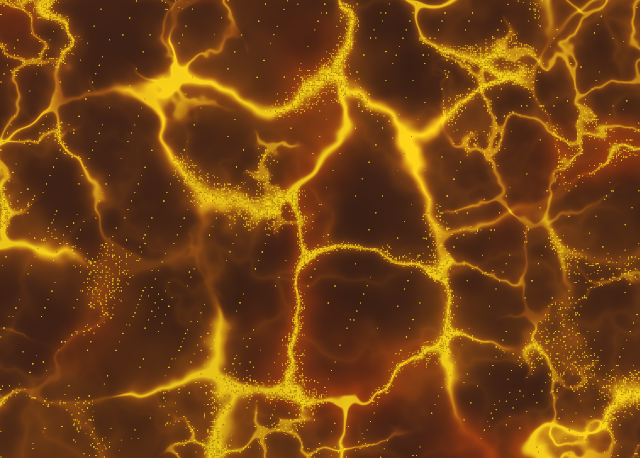
Give the GLSL for this texture, as a Shadertoy shader.

```glsl
float hash(vec2 p) {
    return fract(sin(dot(p, vec2(127.1, 311.7))) * 43758.5453);
}

vec2 hash2(vec2 p) {
    return vec2(hash(p), hash(p + 37.3));
}

float noise(vec2 p) {
    vec2 i = floor(p), f = fract(p);
    f = f * f * (3.0 - 2.0 * f);
    return mix(mix(hash(i), hash(i + vec2(1, 0)), f.x),
               mix(hash(i + vec2(0, 1)), hash(i + vec2(1, 1)), f.x), f.y);
}

float fbm(vec2 p) {
    float sum = 0.0, amp = 0.53;
    for (int i = 0; i < 4; i++) {
        sum += amp * noise(p);
        p = mat2(1.6, 1.2, -1.2, 1.6) * p + 5.7;
        amp *= 0.5;
    }
    return sum;
}

vec2 warp(vec2 p, float amount) {
    return p + amount * (vec2(fbm(p * 1.4 + 3.1), fbm(p * 1.4 + 19.7)) - 0.5);
}

// Soft distance to the cell borders; it dips below zero at junctions
float veinDistance(vec2 p) {
    vec2 cell = floor(p), f = fract(p), nearest = vec2(0);
    float best = 9.0;
    for (int y = -1; y <= 1; y++)
    for (int x = -1; x <= 1; x++) {
        vec2 g = vec2(x, y);
        vec2 r = g + 0.1 + 0.8 * hash2(cell + g) - f;
        if (dot(r, r) < best) {
            best = dot(r, r);
            nearest = r;
        }
    }
    float sum = 0.0;
    for (int y = -2; y <= 2; y++)
    for (int x = -2; x <= 2; x++) {
        vec2 g = vec2(x, y);
        vec2 r = g + 0.1 + 0.8 * hash2(cell + g) - f;
        vec2 gap = r - nearest;
        if (dot(gap, gap) > 1e-4)
            sum += exp(-22.0 * dot(0.5 * (r + nearest), normalize(gap)));
    }
    return -log(sum + 1e-9) / 22.0;
}

// Dark brown through amber to yellow
vec3 emberRamp(float heat) {
    float h = clamp(heat, 0.0, 1.0) * 5.0;
    vec3 c = mix(vec3(0.24, 0.125, 0.08), vec3(0.42, 0.22, 0.08), clamp(h, 0.0, 1.0));
    c = mix(c, vec3(0.58, 0.30, 0.08), clamp(h - 1.0, 0.0, 1.0));
    c = mix(c, vec3(0.71, 0.46, 0.08), clamp(h - 2.0, 0.0, 1.0));
    c = mix(c, vec3(0.84, 0.61, 0.09), clamp(h - 3.0, 0.0, 1.0));
    return mix(c, vec3(0.96, 0.80, 0.09), clamp(h - 4.0, 0.0, 1.0));
}

void mainImage(out vec4 fragColor, in vec2 fragCoord) {
    vec2 uv = fragCoord / iResolution.y;

    // Main veins, swelling and fading along their length
    vec2 p = warp(uv * 3.7 + 2.3, 0.85);
    float d = max(veinDistance(p), 0.0);
    float swell = smoothstep(0.38, 0.8, noise(p * 1.9 + 8.0));
    float presence = mix(0.25, 1.0, smoothstep(0.2, 0.5, noise(p * 1.3 + 41.0)));
    float width = mix(0.014, 0.06, swell);
    float core = presence * exp(-pow(d / width, 2.0));
    float halo = presence * exp(-d / mix(0.05, 0.085, swell));

    // Fine side branches
    vec2 q = warp(uv * 5.6 + 31.0, 1.1);
    float fineD = max(veinDistance(q), 0.0);
    float finePresence = smoothstep(0.45, 0.75, noise(q * 0.9 + 13.0));
    float fine = finePresence * (0.3 * exp(-fineD / 0.08) + 0.35 * exp(-pow(fineD / 0.025, 2.0)));

    // Blurred veins and smoke in the depth
    vec2 s = warp(uv * 4.3 + 57.0, 1.6);
    float deep = exp(-max(veinDistance(s), 0.0) / 0.11) * noise(s * 1.2 + 5.0);
    float smoke = smoothstep(0.4, 0.8, fbm(uv * 4.0 + 71.0));

    float heat = 0.5 * halo + 0.42 * core + fine + 0.2 * deep + 0.16 * smoke;
    vec3 color = emberRamp(heat);
    color *= 0.86 + 0.26 * fbm(uv * 3.0 + 90.0);

    // Red glow in patches around the veins
    float redPatch = smoothstep(0.5, 0.8, noise(uv * 4.5 + 23.0));
    float redGlow = redPatch * exp(-d / 0.2) * (1.0 - smoothstep(0.45, 0.85, heat));
    color = mix(color, vec3(0.62, 0.20, 0.06), 0.7 * redGlow);

    // Yellow grains dusted over the thick strands
    vec2 grid = uv * 270.0;
    vec2 id = floor(grid);
    float dust = smoothstep(0.4, 0.65, noise(p * 2.3 + 66.0));
    float density = 0.75 * dust * presence * exp(-pow(d / (width * 1.3 + 0.015), 2.0));
    density += 0.4 * finePresence * dust * exp(-pow(fineD / 0.05, 2.0));
    float radius = length(fract(grid) - 0.35 - 0.3 * hash2(id + 7.0));
    float blur = 270.0 / iResolution.y;
    float grain = step(hash(id), density) * (1.0 - smoothstep(0.5 - 0.5 * blur, 0.5 + 0.5 * blur, radius));
    vec3 grainColor = mix(vec3(0.62, 0.44, 0.04), vec3(0.98, 0.87, 0.09), hash(id + 19.0));
    color = mix(color, grainColor, 0.85 * grain);

    fragColor = vec4(color, 1.0);
}
```
